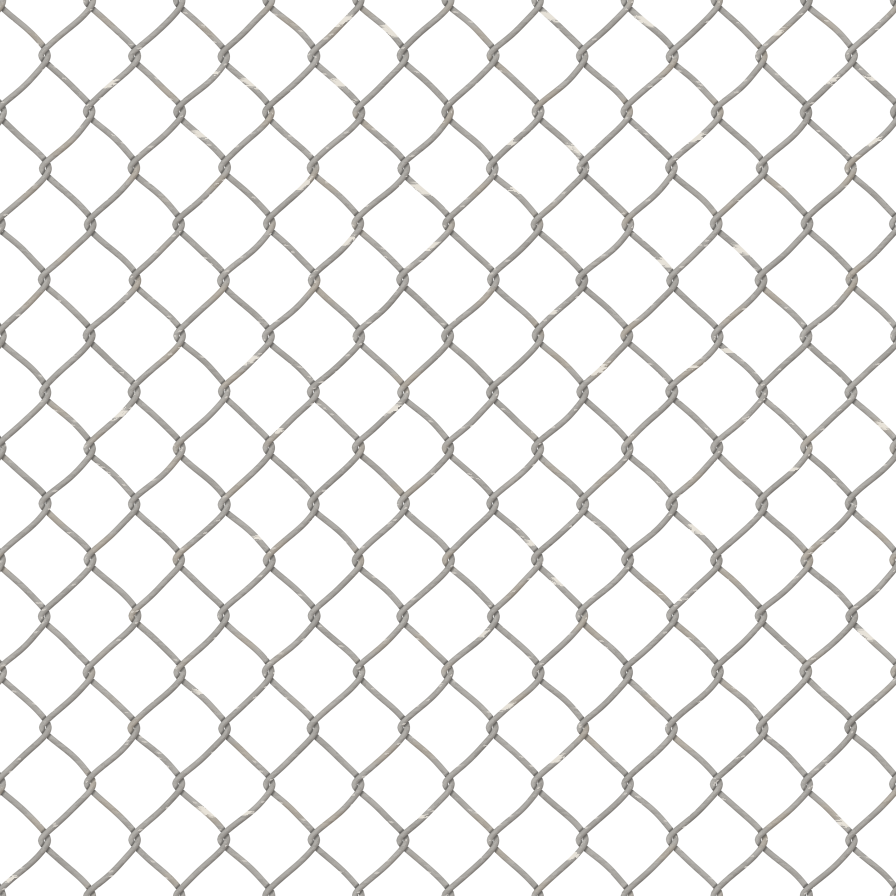
Give the GLSL for this pattern, as a three.js fragment shader.

```glsl
// Galvanised chain-link mesh on white: 10 diamonds across and 8 down.
// Vertical zigzag strands hook into their neighbours; each is a distance to a
// curve, shaded as a round wire with wrapped cellular grain and pale scuffs.
varying vec2 vUv;

const float TAU = 6.2831853;
const vec2 GRID = vec2(20.0, 8.0); // strands across, zigzags down
const float RADIUS = 0.0033;       // wire half width

float hash(vec2 p) {
  vec3 q = fract(vec3(p.xyx) * 0.1031);
  q += dot(q, q.yzx + 33.33);
  return fract((q.x + q.y) * q.z);
}

float wrap(float n, float period) {
  return floor(mod(n + 0.5, period));
}

// Horizontal position of strand k at height y, with rounded hooks at both turns
float strandX(float k, float y) {
  float u = 2.0 * abs(fract(y - 0.5 * k + 0.5) - 0.5);
  float hook = length(vec2(u, 0.07)) - length(vec2(1.0 - u, 0.14)) - u;
  float seed = hash(vec2(wrap(k, GRID.x), 3.0));
  float bend = 0.03 + 0.025 * sin(TAU * (0.75 * y + seed))
                    + 0.02 * sin(TAU * (1.625 * y + 5.0 * seed));
  float middle = sin(0.5 * TAU * u);
  return k + 1.434 * hook + 1.272 + bend * middle * middle;
}

vec2 strandPoint(float k, float y) {
  return vec2(strandX(k, y), y) / GRID;
}

// Vector from the nearest point of strand k
vec2 fromStrand(vec2 p, float k) {
  float y = p.y * GRID.y - 0.06;
  vec2 nearest = vec2(1.0);
  vec2 a = strandPoint(k, y);
  for (int i = 1; i <= 8; i++) {
    vec2 b = strandPoint(k, y + 0.015 * float(i));
    vec2 ab = b - a;
    vec2 v = p - a - ab * clamp(dot(p - a, ab) / dot(ab, ab), 0.0, 1.0);
    if (dot(v, v) < dot(nearest, nearest)) nearest = v;
    a = b;
  }
  return nearest;
}

// Cellular noise on the wire surface: nearest distance and that cell's value
vec2 grain(vec2 q, float k) {
  vec2 best = vec2(9.0, 0.0);
  for (int j = -1; j <= 1; j++) {
    for (int i = -1; i <= 1; i++) {
      vec2 cell = floor(q) + vec2(i, j);
      vec2 id = vec2(cell.x + 5.0 + 9.0 * wrap(k, GRID.x), wrap(cell.y, 40.0 * GRID.y));
      vec2 seed = vec2(hash(id), hash(id + 57.0));
      float d = length(cell + seed - q);
      if (d < best.x) best = vec2(d, hash(id + 113.0));
    }
  }
  return best;
}

vec3 wireColor(vec2 n, float k, float y) {
  // Round shading, lit from the upper left
  float lit = dot(n, vec2(-0.4, 0.9));
  vec3 color = mix(vec3(0.50, 0.48, 0.46), vec3(0.69, 0.68, 0.66),
                   smoothstep(-1.2, 0.3, lit));
  color *= 1.0 - 0.13 * smoothstep(0.55, 1.1, length(n));

  // Zinc grain, slow tone changes and faint brown stain
  vec2 g = grain(vec2(1.2 * n.x, 40.0 * y), k);
  float seed = hash(vec2(wrap(k, GRID.x), 9.0));
  float tone = sin(TAU * (0.875 * y + seed)) + sin(TAU * (2.125 * y + 3.0 * seed));
  color += 0.05 * (g.y - 0.5) + 0.012 * tone;
  color -= vec3(0.0, 0.015, 0.035) * smoothstep(0.9, 1.9, tone);
  float fleck = step(0.95, g.y) * (1.0 - smoothstep(0.25, 0.5, g.x));
  color = mix(color, vec3(0.84, 0.82, 0.79), 0.7 * fleck);

  // Occasional pale scuff, at most one per side of a diamond
  vec2 id = vec2(wrap(k, GRID.x), wrap(floor(2.0 * y), 2.0 * GRID.y));
  float size = mix(0.03, 0.13, hash(id + 21.0));
  float along = abs(fract(2.0 * y) - mix(0.25, 0.75, hash(id + 37.0)));
  float scuff = 1.0 - smoothstep(0.6 * size, size, along + 0.07 * (g.y - 0.5));
  scuff *= step(0.85, hash(id + 71.0)) * smoothstep(-0.9, -0.1, lit + g.y - 0.5);
  return mix(color, vec3(0.93, 0.91, 0.87), 0.9 * scuff);
}

void main() {
  // Slight unevenness of the whole mesh
  vec2 p = vUv + 0.0007 * sin(TAU * (vec2(3.0, 2.0) * vUv.yx + vec2(5.0, 4.0) * vUv));
  float y = p.y * GRID.y;
  float column = floor(p.x * GRID.x);
  vec3 wire = vec3(0.6);
  float cover = 0.0;

  // Falling sides first, rising sides over them
  for (int layer = 0; layer < 2; layer++) {
    for (int i = -1; i <= 1; i++) {
      float k = column + float(i);
      float rising = step(fract(y - 0.5 * k), 0.5);
      if (abs(rising - float(layer)) < 0.5) {
        vec2 v = fromStrand(p, k);
        float d = length(v);
        float mask = 1.0 - smoothstep(RADIUS - 0.0008, RADIUS + 0.0008, d);
        wire *= 1.0 - 0.4 * (1.0 - smoothstep(RADIUS, 2.0 * RADIUS, d));
        wire = mix(wire, wireColor(v / RADIUS, k, y), cover > 0.0 ? mask : step(0.001, mask));
        cover = max(cover, mask);
      }
    }
  }
  gl_FragColor = vec4(mix(vec3(1.0), wire, cover), 1.0);
}
```
